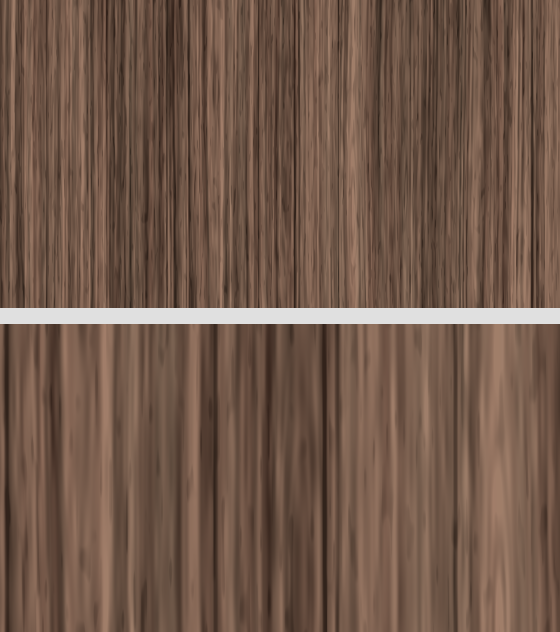
Top: the whole. Bottom: its middle third, enlarged.
Give the GLSL for this texture, as a Shadertoy shader.

```glsl
// Dark walnut veneer: straight vertical grain summed from stretched noise
// layers, gently bent around long oval figures, then cut by thin dark seams
// and broken up by short pores. Tone is mapped to a brown colour ramp.

#define DARK_WOOD vec3(0.27, 0.20, 0.16)
#define LIGHT_WOOD vec3(0.58, 0.455, 0.38)
#define BASE_TONE 0.52
#define CONTRAST 1.0
#define BEND 0.014
#define SEAM_SPACING 0.12
#define SEAM_WIDTH 0.0026
#define FIGURE_COUNT 9
#define FIGURE_DEPTH 0.36
#define PORE_DEPTH 0.22

float hash(vec2 p) {
    vec3 q = fract(vec3(p.xyx) * 0.1031);
    q += dot(q, q.yzx + 33.33);
    return fract((q.x + q.y) * q.z);
}

// Smooth random value running along one column of fibres.
float fibre(float column, float y) {
    y += 40.0 + 17.0 * hash(vec2(column, 7.0));
    float row = floor(y);
    float t = smoothstep(0.0, 1.0, y - row);
    return mix(hash(vec2(column, row)), hash(vec2(column, row + 1.0)), t);
}

// Centred noise whose columns have staggered rows, so no bands line up.
float grain(vec2 p, vec2 frequency, float seed) {
    p *= frequency;
    p.x += 50.0 + seed * 131.0;
    float column = floor(p.x);
    float t = smoothstep(0.0, 1.0, p.x - column);
    return mix(fibre(column, p.y), fibre(column + 1.0, p.y), t) - 0.5;
}

// Long ovals: push the grain aside and add nested, pointed growth rings.
float figures(inout vec2 p, float width) {
    float rings = 0.0;
    vec2 start = p;
    for (int i = 0; i < FIGURE_COUNT; i++) {
        float id = float(i);
        float x = (id + 0.2 + 0.6 * hash(vec2(id, 3.0))) * width / float(FIGURE_COUNT);
        vec2 centre = vec2(x, hash(vec2(id, 11.0)));
        vec2 size = vec2(mix(0.022, 0.05, hash(vec2(id, 19.0))),
                         mix(0.4, 0.8, hash(vec2(id, 23.0))));
        vec2 q = (start - centre) / size;
        q.x += 0.25 * grain(start, vec2(9.0, 5.0), id + 20.0);
        float r = length(q);
        float ring = grain(vec2(r, 0.3 * start.y), vec2(11.0, 2.0), id + 40.0);
        float mask = 1.0 - smoothstep(0.35, 1.0, r);
        rings += mask * (ring + 0.1);
        p.x -= 0.4 * size.x * q.x * exp(-dot(q, q));
    }
    return rings;
}

// Darkness of the nearest seam; each one has its own place and strength.
float seams(float x) {
    float dark = 0.0;
    float cell = floor(x / SEAM_SPACING);
    for (int i = -1; i <= 1; i++) {
        float id = cell + float(i) + 60.0;
        float centre = (cell + float(i) + hash(vec2(id, 31.0))) * SEAM_SPACING;
        float strength = mix(0.1, 0.6, hash(vec2(id, 37.0)));
        float edge = 1.0 - smoothstep(0.3 * SEAM_WIDTH, 1.4 * SEAM_WIDTH, abs(x - centre));
        dark = max(dark, strength * edge);
    }
    return dark;
}

void mainImage(out vec4 fragColor, in vec2 fragCoord) {
    vec2 uv = fragCoord / iResolution.y;
    vec2 p = uv;

    // Bend the grain
    float rings = figures(p, iResolution.x / iResolution.y);
    p.x += BEND * grain(uv, vec2(5.0, 1.3), 1.0);
    p.x += 0.08 * BEND * grain(uv, vec2(30.0, 8.0), 2.0);

    // Tone layers from broad bands to single fibres
    float tone = 0.24 * grain(p, vec2(8.0, 0.6), 3.0);
    tone += 0.38 * grain(p, vec2(27.0, 0.8), 4.0);
    tone += 0.58 * grain(p, vec2(80.0, 0.7), 5.0);
    tone += 0.74 * grain(p, vec2(160.0, 1.0), 6.0);
    tone += 0.42 * grain(p, vec2(235.0, 14.0), 7.0);
    tone += FIGURE_DEPTH * rings;

    // Dark flecks, pores and seams
    float fleck = smoothstep(0.2, 0.45, grain(p, vec2(26.0, 2.6), 8.0));
    float pore = smoothstep(0.2, 0.45, grain(p, vec2(210.0, 24.0), 9.0));
    tone = BASE_TONE + CONTRAST * tone - 0.16 * fleck - PORE_DEPTH * pore;
    tone -= seams(uv.x + 0.1 * (p.x - uv.x));

    // Brown ramp with a faint drift between reddish and olive streaks
    vec3 color = mix(DARK_WOOD, LIGHT_WOOD, clamp(tone, -0.25, 1.15));
    float hue = grain(p, vec2(50.0, 0.7), 10.0) + 0.8 * grain(p, vec2(130.0, 1.2), 11.0);
    color += hue * vec3(0.012, -0.007, -0.006);
    fragColor = vec4(color, 1.0);
}
```
